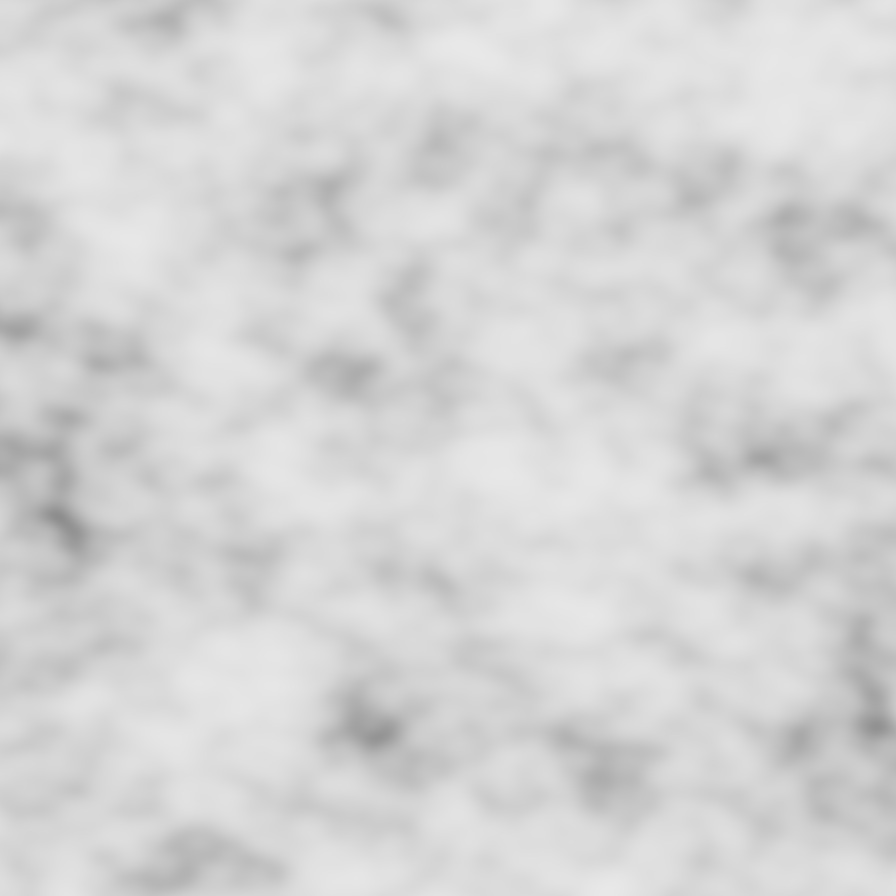
This texture is drawn by a WebGL 2 fragment shader. Its source:

```glsl
#version 300 es
precision highp float;
// Soft pale grey clouding with scattered darker smudges.

uniform vec2 u_resolution;
out vec4 fragColor;

// Unit gradient at a random angle for each lattice cell.
vec2 cellGradient(vec2 cell) {
    vec3 h = fract(cell.xyx * vec3(0.1031, 0.1030, 0.0973));
    h += dot(h, h.yzx + 33.33);
    float angle = 6.28319 * fract((h.x + h.y) * h.z);
    return vec2(cos(angle), sin(angle));
}

float gradientNoise(vec2 p) {
    vec2 cell = floor(p);
    vec2 f = p - cell;
    vec2 blend = f * f * f * (f * (f * 6.0 - 15.0) + 10.0);
    float a = dot(cellGradient(cell), f);
    float b = dot(cellGradient(cell + vec2(1, 0)), f - vec2(1, 0));
    float c = dot(cellGradient(cell + vec2(0, 1)), f - vec2(0, 1));
    float d = dot(cellGradient(cell + vec2(1, 1)), f - vec2(1, 1));
    return mix(mix(a, b, blend.x), mix(c, d, blend.x), blend.y);
}

// Four octaves, each turned so that the lattices do not line up.
float cloudDensity(vec2 p) {
    const mat2 turnAndDouble = mat2(1.6, 1.2, -1.2, 1.6);
    float amplitudes[4] = float[4](1.0, 0.8, 0.75, 0.38);
    float sum = 0.0;
    for (int i = 0; i < 4; i++) {
        sum += amplitudes[i] * gradientNoise(p);
        p = turnAndDouble * p + vec2(17.3, 41.7);
    }
    return sum;
}

void main() {
    vec2 uv = gl_FragCoord.xy / u_resolution.y;

    // Slightly wider than tall.
    float density = cloudDensity(uv * vec2(3.1, 4.0) + vec2(23.4, 57.8));

    // Exponential shading keeps pale areas smooth and deepens the smudges.
    float grey = 0.935 - 0.089 * exp(1.4 * density);
    fragColor = vec4(vec3(clamp(grey, 0.45, 0.93)), 1.0);
}
```
